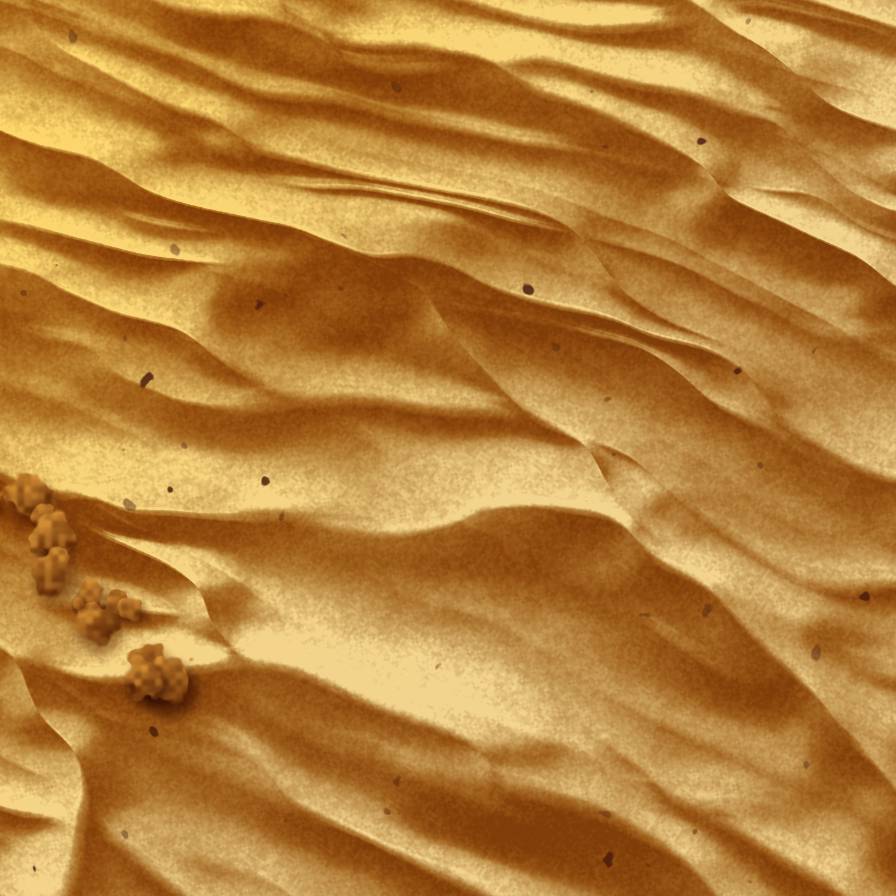
Write a three.js fragment shader that draws this texture.

```glsl
// Wind-blown golden sand: soft dunes with broken bright crests sweeping down to the right.
// A height field of overlapping asymmetric dune rows is lit from the upper left;
// slope and crest curvature pick the sand tone, then grain, debris and clods are added.
varying vec2 vUv;

const vec3 DEEP_SHADE = vec3(0.50, 0.24, 0.035);
const vec3 SHADE = vec3(0.55, 0.28, 0.05);
const vec3 OCHRE = vec3(0.63, 0.38, 0.11);
const vec3 SAND = vec3(0.71, 0.50, 0.22);
const vec3 PALE_SAND = vec3(0.80, 0.63, 0.35);
const vec3 CREST = vec3(0.96, 0.83, 0.53);
const vec2 TO_LIGHT = vec2(-0.45, 0.89);

float hash(vec2 p) {
  vec3 q = fract(p.xyx * 0.1031);
  q += dot(q, q.yzx + 33.33);
  return fract((q.x + q.y) * q.z);
}

float noise(vec2 p) {
  vec2 i = floor(p), f = fract(p);
  f = f * f * f * (f * (f * 6.0 - 15.0) + 10.0);
  return mix(mix(hash(i), hash(i + vec2(1.0, 0.0)), f.x),
             mix(hash(i + vec2(0.0, 1.0)), hash(i + 1.0), f.x), f.y);
}

vec2 rotate(vec2 p, float angle) {
  float c = cos(angle), s = sin(angle);
  return vec2(c * p.x - s * p.y, s * p.x + c * p.y);
}

float ramp(float lo, float hi, float x) {
  return clamp((x - lo) / (hi - lo), 0.0, 1.0);
}

float softMax(float a, float b, float k) {
  float h = max(k - abs(a - b), 0.0) / k;
  return max(a, b) + 0.25 * h * h * k;
}

// One family of dunes: slow lit rise, cusped crest, shaded drop that levels out.
float duneRows(vec2 q, float angle, float freq, float seed) {
  vec2 r = rotate(q, angle);
  float across = -r.y * freq + seed;
  across += 1.0 * noise(q * 2.1 + seed) + 0.38 * noise(q * 4.7 + seed);
  across += 0.15 * noise(q * 11.0 + seed);
  float row = floor(across), t = fract(across);
  float crestAt = 0.55;
  float rise = pow(t / crestAt, 2.2);
  float drop = pow(max(1.0 - t, 0.0) / (1.0 - crestAt), 1.6);
  float size = mix(0.05, 1.15, noise(vec2(r.x * 3.4, row * 5.7) + seed));
  return size * min(rise, drop) / freq;
}

float sandHeight(vec2 q) {
  float h = duneRows(q, 0.52, 2.9, 3.7);
  h = softMax(h, duneRows(q, 0.72, 3.9, 17.3), 0.07);
  h = softMax(h, duneRows(q, 0.40, 5.4, 41.9), 0.05);
  // Small ridges riding on the slopes, and faint lumps
  h += 0.28 * duneRows(q, 0.62, 8.5, 63.1);
  return h + 0.014 * noise(rotate(q, 0.56) * vec2(6.0, 20.0)) + 0.003 * noise(q * 38.0);
}

vec3 sandColor(float tone) {
  vec3 col = mix(DEEP_SHADE, SHADE, ramp(0.0, 0.10, tone));
  col = mix(col, OCHRE, ramp(0.10, 0.31, tone));
  col = mix(col, SAND, ramp(0.31, 0.52, tone));
  col = mix(col, PALE_SAND, ramp(0.52, 0.72, tone));
  return mix(col, CREST, ramp(0.72, 0.94, tone));
}

// Sparse dark flecks, one candidate per cell.
float debris(vec2 p, float cells, float chance) {
  vec2 id = floor(p * cells), f = fract(p * cells);
  vec2 center = 0.25 + 0.5 * vec2(hash(id + 5.1), hash(id + 9.7));
  vec2 d = rotate((f - center) / cells, 6.28 * hash(id + 2.3));
  float radius = mix(0.002, 0.008, pow(hash(id + 13.9), 2.0));
  float dist = length(d * vec2(1.0, 1.5)) + 0.007 * (noise(p * 150.0) - 0.5);
  return step(hash(id), chance) * (1.0 - smoothstep(radius - 0.002, radius + 0.002, dist));
}

// A crumbly clod shaded as a rough ball, with a soft shadow on its far side.
vec3 addClod(vec3 col, vec2 p, vec2 center, float radius) {
  vec2 d = (p - center) / radius;
  float dist = length(d) + 0.7 * (noise(p * 60.0) - 0.5) + 0.3 * (noise(p * 140.0) - 0.5);
  float shadow = 1.0 - smoothstep(0.4, 1.5, length(d + TO_LIGHT * 0.5));
  col = mix(col, col * vec3(0.70, 0.58, 0.45), shadow);
  float light = 0.52 + 0.40 * dot(d, TO_LIGHT) + 0.6 * (noise(p * 130.0) - 0.5);
  vec3 clod = mix(vec3(0.38, 0.16, 0.02), vec3(0.82, 0.55, 0.20), clamp(light, 0.0, 1.0));
  return mix(col, clod, 1.0 - smoothstep(0.8, 1.05, dist));
}

void main() {
  vec2 p = vUv;
  // Rows crowd together toward the top, as if receding
  vec2 q = vec2(p.x, p.y + 0.5 * p.y * p.y);
  // Crests are crisp in places and worn round in others
  float wear = smoothstep(0.25, 0.8, noise(p * 5.5 + 31.0));
  float reach = mix(0.009, 0.026, wear);
  float below = sandHeight(q - TO_LIGHT * reach);
  float here = sandHeight(q);
  float above = sandHeight(q + TO_LIGHT * reach);
  float slope = (below - above) / (2.0 * reach);
  float crest = clamp((2.0 * here - below - above) / reach, 0.0, 2.0);
  float tone = 0.47 + 0.62 * slope / (1.1 + abs(slope)) + mix(0.13, 0.06, wear) * crest;
  tone += 0.26 * (noise(p * 3.0 + 7.0) - 0.5) + 0.10 * (p.y - p.x);

  // Grain at three sizes, turned so that no lattice shows
  tone += 0.14 * (noise(rotate(p, 0.6) * 330.0) - 0.5);
  tone += 0.07 * (noise(rotate(p, 1.1) * 170.0) - 0.5);
  tone += 0.05 * (noise(rotate(p, 0.3) * 80.0) - 0.5);
  vec3 col = sandColor(tone);

  // Warm gold at the upper left, dustier toward the lower right
  float gold = smoothstep(-0.3, 0.9, p.y - p.x);
  col *= mix(vec3(0.99, 1.0, 1.05), vec3(1.03, 1.01, 0.80), gold);

  float flecks = max(debris(p, 8.0, 0.3), 0.5 * debris(p + 3.3, 17.0, 0.12));
  col = mix(col, vec3(0.30, 0.11, 0.05), 0.85 * flecks);

  // Crumbled clods trailing down the left side
  for (int i = 0; i < 16; i++) {
    float k = float(i);
    vec2 jitter = vec2(hash(vec2(k, 1.0)), hash(vec2(k, 2.0))) - 0.5;
    vec2 center = mix(vec2(0.0, 0.42), vec2(0.19, 0.22), k / 15.0) + 0.07 * jitter;
    col = addClod(col, p, center, mix(0.007, 0.030, hash(vec2(k, 3.0))));
  }
  gl_FragColor = vec4(col, 1.0);
}
```
